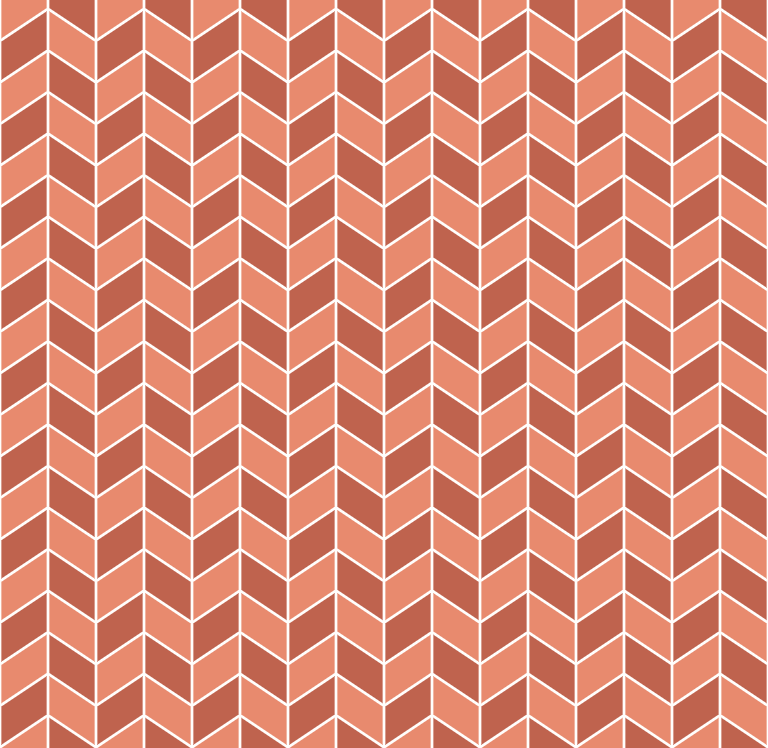
This pattern is drawn by a Shadertoy shader. Its source:

```glsl
// Two-tone chevron of slanted bricks in alternating columns, split by thin white lines.
#define COLUMNS 16.0
#define ROWS 18.0
#define RISE 0.772        // climb of a slanted edge, in rows
#define ROW_OFFSET 0.016  // upward shift of the lines, in rows
#define LINE_WIDTH 0.057  // in column widths
#define LIGHT_BRICK vec3(0.910, 0.541, 0.430)
#define DARK_BRICK vec3(0.750, 0.388, 0.306)
#define GROUT vec3(1.0, 0.995, 0.99)

// Distance to the nearest whole number
float distToInteger(float x) {
    return abs(x - round(x));
}

void mainImage(out vec4 fragColor, in vec2 fragCoord) {
    vec2 grid = fragCoord / iResolution.xy * vec2(COLUMNS, ROWS);
    float pixel = COLUMNS / iResolution.x;
    float rowHeight = iResolution.y / ROWS * pixel;

    // Shear rows along a zigzag that turns at each column edge
    float zigzag = 1.0 - abs(mod(grid.x, 2.0) - 1.0);
    float row = grid.y - RISE * zigzag - ROW_OFFSET;

    // Checkered brick colours
    float parity = mod(floor(grid.x) + floor(row), 2.0);
    vec3 color = mix(DARK_BRICK, LIGHT_BRICK, parity);

    // Upright and slanted lines, measured in column widths
    float upright = distToInteger(grid.x);
    float slanted = distToInteger(row) * rowHeight / length(vec2(1.0, RISE * rowHeight));
    float edge = min(upright, slanted) - 0.5 * LINE_WIDTH;
    color = mix(color, GROUT, clamp(0.5 - edge / pixel, 0.0, 1.0));

    fragColor = vec4(color, 1.0);
}
```
